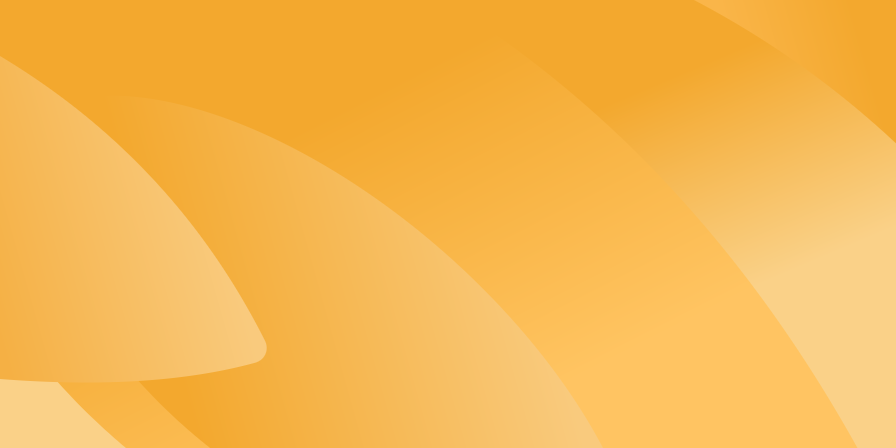
A Shadertoy shader for this background:

```glsl
const vec3 AMBER  = vec3(0.953, 0.659, 0.180);
const vec3 ORANGE = vec3(0.960, 0.690, 0.265);
const vec3 HONEY  = vec3(1.000, 0.770, 0.385);
const vec3 SAND   = vec3(0.976, 0.792, 0.490);
const vec3 CREAM  = vec3(0.980, 0.820, 0.535);
const float LEAF_ROUNDING = 0.042;
const float ELLIPSE_WEIGHT = 0.67;

float cross2(vec2 a, vec2 b) {
    return a.x * b.y - a.y * b.x;
}

// Approximate signed distance to a conic from a to b, pulled toward c.
// Negative on the chord side; weight 1 is a parabola, below 1 an ellipse.
float conic(vec2 p, vec2 a, vec2 c, vec2 b, float weight) {
    float area = cross2(c - a, b - a);
    float v = cross2(p - a, b - a) / area;
    float w = cross2(c - a, p - a) / area;
    float f = v * v - 4.0 * weight * weight * (1.0 - v - w) * w;
    float slope = length(vec2(dFdx(f), dFdy(f))) * iResolution.y;
    return f / max(slope, 1e-5);
}

float roundedIntersection(float a, float b, float radius) {
    vec2 q = vec2(a, b) + radius;
    return min(max(q.x, q.y), 0.0) + length(max(q, 0.0)) - radius;
}

float coverage(float dist) {
    return clamp(0.5 - dist * iResolution.y, 0.0, 1.0);
}

// Linear gradient running from point a to point b.
vec3 ramp(vec2 p, vec2 a, vec2 b, vec3 from, vec3 to) {
    vec2 axis = b - a;
    return mix(from, to, clamp(dot(p - a, axis) / dot(axis, axis), 0.0, 1.0));
}

void mainImage(out vec4 fragColor, in vec2 fragCoord) {
    vec2 p = fragCoord / iResolution.y;

    // Upper right corner
    vec3 color = ramp(p, vec2(1.615, 0.948), vec2(1.890, 1.026), ORANGE + 0.02, AMBER);

    // Outer band
    float outer = conic(p, vec2(1.549, 1.0), vec2(1.797, 0.870), vec2(2.0, 0.680), 1.0);
    vec3 bandColor = ramp(p, vec2(1.510, 0.833), vec2(1.708, 0.367), AMBER, CREAM);
    color = mix(color, bandColor, coverage(outer));

    // Wide body, with the pale lower left corner outside it
    float bodyTop = conic(p, vec2(0.990, 1.0), vec2(1.552, 0.651), vec2(1.914, 0.0), 1.0);
    float bodyBase = conic(p, vec2(0.130, 0.146), vec2(0.198, 0.070), vec2(0.281, 0.0), 1.0);
    vec3 bodyColor = ramp(p, vec2(0.703, 0.727), vec2(1.055, 0.034), AMBER, HONEY);
    color = mix(color, mix(CREAM, bodyColor, coverage(bodyBase)), coverage(bodyTop));

    // Middle leaf
    float middleTop = conic(p, vec2(0.273, 0.786), vec2(0.951, 0.753), vec2(1.346, 0.0), ELLIPSE_WEIGHT);
    float middleBase = conic(p, vec2(0.3125, 0.146), vec2(0.383, 0.068), vec2(0.469, 0.0), 1.0);
    vec3 middleColor = ramp(p, vec2(0.391, 0.201), vec2(1.188, 0.424), AMBER, SAND);
    color = mix(color, middleColor, coverage(max(middleTop, middleBase)));

    // Left leaf with a rounded tip
    float leftTop = conic(p, vec2(0.0, 0.875), vec2(0.417, 0.625), vec2(0.620, 0.180), 1.0);
    float leftBase = conic(p, vec2(0.0, 0.154), vec2(0.372, 0.125), vec2(0.612, 0.203), 1.0);
    vec3 leftColor = ramp(p, vec2(0.0, 0.229), vec2(0.526, 0.378), ORANGE, SAND);
    color = mix(color, leftColor, coverage(roundedIntersection(leftTop, leftBase, LEAF_ROUNDING)));

    fragColor = vec4(color, 1.0);
}
```
